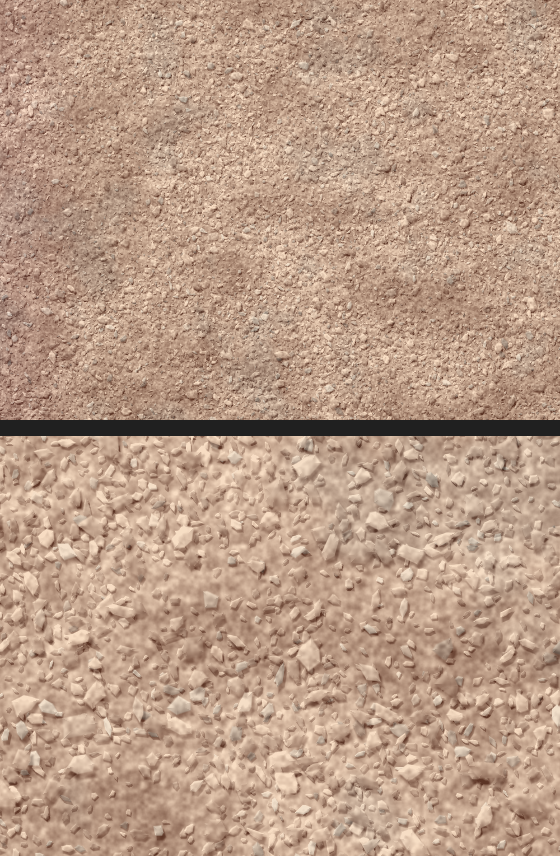
Top, the full canvas; bottom, a detail of the centre.
Reproduce this texture procedurally as a Shadertoy shader.

```glsl
// Dry sandy ground strewn with angular stone chips, lit from the upper left.
// Embossed noise makes the soil; four layers of cut polygons, small to large,
// add chips with shadows. A tone and a greyness are coloured at the end.

const vec2 LIGHT = vec2(-0.45, 0.89);

vec3 hash3(vec2 p) {
    vec3 q = fract(p.xyx * vec3(0.1031, 0.1030, 0.0973));
    q += dot(q, q.yxz + 33.33);
    return fract((q.xxy + q.yzz) * q.zyx);
}

float noise(vec2 p) {
    vec2 i = floor(p), f = fract(p);
    f = f * f * (3.0 - 2.0 * f);
    float bottom = mix(hash3(i).x, hash3(i + vec2(1, 0)).x, f.x);
    float top = mix(hash3(i + vec2(0, 1)).x, hash3(i + vec2(1, 1)).x, f.x);
    return mix(bottom, top, f.y);
}

float fbm(vec2 p) {
    float sum = 0.0, weight = 0.5;
    for (int i = 0; i < 4; i++) {
        sum += weight * noise(p);
        p = mat2(1.6, 1.2, -1.2, 1.6) * p + 17.3;
        weight *= 0.5;
    }
    return sum / 0.9375;
}

// Low, slightly tilted ridges along which the chips gather
float ridges(vec2 p) {
    return smoothstep(0.3, 0.7, fbm(vec2(p.x + 0.4 * p.y, p.y - 0.25 * p.x) * vec2(6.0, 13.0) + 5.0));
}

// Irregular convex polygon: xy is the normal of the nearest side, z the distance
vec3 chipShape(vec2 q, vec2 seed) {
    vec3 nearest = vec3(0.0, 0.0, -9.0);
    for (int i = 0; i < 6; i++) {
        vec3 h = hash3(seed + float(i) * 7.31);
        float angle = (float(i) + 0.8 * h.x) * 1.0472;
        vec2 normal = vec2(cos(angle), sin(angle));
        float d = dot(q, normal) - mix(0.6, 1.0, h.y);
        if (d > nearest.z) nearest = vec3(normal, d);
    }
    return nearest;
}

// Lays one chip layer over the surface (x = tone, y = greyness)
void addChips(inout vec2 surface, vec2 p, float cells, float density) {
    vec2 g = p * cells;
    for (int y = -1; y <= 1; y++)
    for (int x = -1; x <= 1; x++) {
        vec2 cell = floor(g) + vec2(x, y);
        vec2 seed = cell + cells * 3.7;
        vec3 place = hash3(seed);
        vec3 form = hash3(seed + 71.7);
        vec3 look = hash3(seed + 143.1);
        float gather = ridges(cell / cells);
        if (place.z > density * mix(0.45, 1.3, gather)) continue;

        float size = mix(0.27, 0.54, form.x * form.x);
        float c = cos(6.2832 * form.y), s = sin(6.2832 * form.y);
        mat2 turn = mat2(c, -s, s, c);
        vec2 stretch = vec2(1.0, mix(0.4, 0.85, form.z)) * size;
        vec2 q = g - cell - 0.5 - 0.85 * (place.xy - 0.5);
        float soft = 0.7 * cells / (iResolution.y * size) + 0.05;

        // Thrown shadow, then the chip with its bevelled rim
        float shade = chipShape(turn * (q + LIGHT * 0.16) / stretch, seed).z;
        surface.x -= 0.28 * (1.0 - smoothstep(-0.15, 0.25, shade));
        vec3 chip = chipShape(turn * q / stretch, seed);
        vec2 facing = normalize(chip.xy / stretch) * turn;
        float rim = smoothstep(-0.55, -0.05, chip.z);
        float tone = 0.59 + 0.38 * (look.x - 0.5) + 0.2 * rim * dot(facing, LIGHT);
        float grey = 0.5 * smoothstep(0.75, 1.0, look.y) + 0.08 * look.z;
        float cover = 0.92 * (1.0 - smoothstep(-soft, soft, chip.z));
        surface = mix(surface, vec2(tone, grey), cover);
    }
}

void mainImage(out vec4 fragColor, in vec2 fragCoord) {
    vec2 p = fragCoord / iResolution.y;
    vec2 uv = fragCoord / iResolution.xy;

    // Soil: clods and crumbs embossed by the light
    float clods = fbm(p * 38.0) - fbm((p + LIGHT * 0.007) * 38.0);
    float crumbs = fbm(p * 110.0) - fbm((p + LIGHT * 0.004) * 110.0);
    vec2 surface = vec2(0.52 + 0.4 * clods + 0.35 * crumbs, 0.0);
    surface.x += 0.25 * (fbm(p * 16.0 + 9.0) - 0.5);

    // Chips from fine to coarse
    addChips(surface, p, 98.0, 0.75);
    addChips(surface, p, 64.0, 0.60);
    addChips(surface, p, 43.0, 0.48);
    addChips(surface, p, 31.0, 0.27);

    // Fine grit, broad hollows and gentle falloff to the corners
    surface.x += 0.22 * (noise(p * 190.0 + 31.0) - 0.5);
    surface.x += 0.20 * (noise(p * 330.0 + 57.0) - 0.5);
    surface.x += 0.14 * (ridges(p + LIGHT * 0.02) - 0.5);
    vec2 away = uv - vec2(0.55, 0.6);
    surface.x -= 0.2 * dot(away, away);
    surface.y += 0.2 * smoothstep(0.58, 0.75, fbm(p * 8.0 + 40.0));

    // Sunlit contrast, then colour from shaded earth to pale stone
    float tone = clamp(0.52 + 1.45 * (surface.x - 0.44), -0.3, 1.1);
    vec3 color = mix(vec3(0.49, 0.345, 0.275), vec3(0.93, 0.82, 0.72), tone);
    float luma = dot(color, vec3(0.3, 0.59, 0.11));
    color = mix(color, luma * vec3(1.04, 1.0, 0.93), clamp(surface.y, 0.0, 0.7));
    color += vec3(0.0, -0.01, 0.01) * (1.0 - smoothstep(0.0, 0.2, uv.x));
    fragColor = vec4(color, 1.0);
}
```
